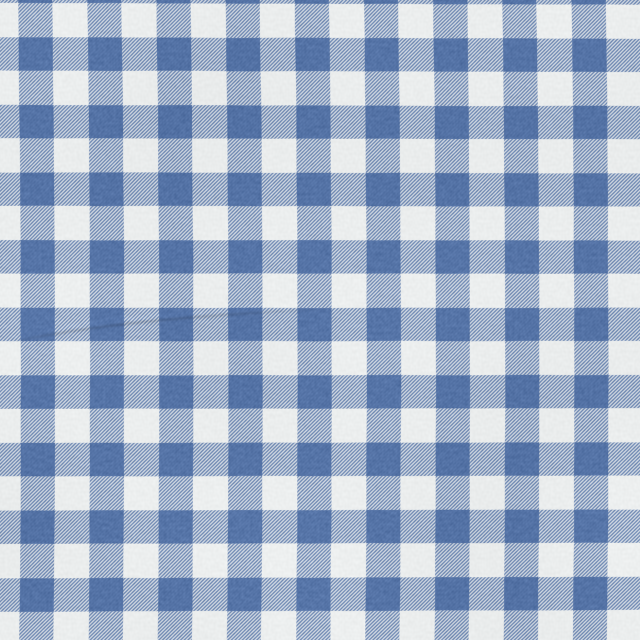
Give the GLSL for this pattern, as a WebGL 1 fragment shader.

```glsl
precision highp float;
// Blue and white gingham cloth with twill half-tones, slight drape and a soft crease.

uniform vec2 u_resolution;

#define PERIOD vec2(0.1081, 0.1057)       // repeat size, in canvas units
#define BAND_CENTER vec2(0.0592, 0.0703)  // middle of the first blue bands
#define BAND_SHARE 0.493                  // blue part of each repeat
#define TWILL_LINES 176.0                 // diagonal lines per canvas width
#define TWILL_CONTRAST 0.38
#define BLUE vec3(0.33, 0.45, 0.65)
#define WHITE vec3(0.92, 0.93, 0.93)
#define WOBBLE 0.0009                     // uneven thread placement
#define GRAIN 0.045
#define CREASE_DEPTH 0.11

const float PI = 3.14159;

vec2 hashGradient(vec2 cell) {
  float angle = 2.0 * PI * fract(sin(dot(cell, vec2(127.1, 311.7))) * 4375.85);
  return vec2(cos(angle), sin(angle));
}

float gradientNoise(vec2 p) {
  vec2 i = floor(p);
  vec2 f = fract(p);
  vec2 w = f * f * f * (f * (f * 6.0 - 15.0) + 10.0);
  float a = dot(hashGradient(i), f);
  float b = dot(hashGradient(i + vec2(1.0, 0.0)), f - vec2(1.0, 0.0));
  float c = dot(hashGradient(i + vec2(0.0, 1.0)), f - vec2(0.0, 1.0));
  float d = dot(hashGradient(i + vec2(1.0)), f - vec2(1.0));
  return mix(mix(a, b, w.x), mix(c, d, w.x), w.y);
}

// Gentle bow of the columns, tilt of the rows, and small local wander.
vec2 drape(vec2 p) {
  vec2 q = p;
  q.x += 0.013 * (p.y - 0.42) * (p.y - 0.42);
  q.y += 0.006 * (p.y - 0.5) * p.x;
  q += WOBBLE * vec2(gradientNoise(p * 9.0), gradientNoise(p * 9.0 + 31.0));
  return q;
}

// Coverage of the blue warp (x) and weft (y) bands.
vec2 blueBands(vec2 p, float pixel) {
  vec2 fromCenter = abs(fract((p - BAND_CENTER) / PERIOD + 0.5) - 0.5);
  vec2 edge = (fromCenter - 0.5 * BAND_SHARE) * PERIOD;
  return 1.0 - smoothstep(vec2(-0.8 * pixel), vec2(0.8 * pixel), edge);
}

// Diagonal weave wave, from -1 to 1, box filtered over one pixel.
float twillWave(vec2 p, float pixel) {
  float halfStep = PI * TWILL_LINES * pixel;
  float fade = halfStep < PI ? sin(halfStep) / halfStep : 0.0;
  return sin(2.0 * PI * TWILL_LINES * (p.x - p.y)) * fade * fade;
}

// Shading of the curved fold: a dark valley with a faint lit lip above it.
float creaseShade(vec2 p, float pixel) {
  float d = p.y - (0.53 - 0.068 * exp(-3.2 * p.x));
  float width = max(0.0028, pixel);
  float valley = exp(-d * d / (width * width));
  float lip = exp(-pow((d - 0.007) / 0.005, 2.0));
  float reach = smoothstep(0.0, 0.1, p.x) * (1.0 - smoothstep(0.3, 0.56, p.x));
  return CREASE_DEPTH * reach * (0.2 * lip - valley);
}

void main() {
  float pixel = 1.0 / u_resolution.y;
  vec2 p = gl_FragCoord.xy * pixel;
  vec2 cloth = drape(p);

  // Twill chooses whether the warp or the weft shows on top.
  float wave = twillWave(cloth, pixel);
  vec2 bands = blueBands(cloth, pixel);
  float blue = mix(bands.y, bands.x, 0.5 + TWILL_CONTRAST * wave);
  vec3 color = mix(WHITE, BLUE, blue);

  // Thread grain, stronger on the blue yarn, and broad uneven light.
  float grain = gradientNoise(cloth * vec2(230.0, 170.0));
  grain += 0.6 * gradientNoise(cloth * vec2(60.0, 210.0) + 17.0);
  float solid = abs(bands.x + bands.y - 1.0);
  color += GRAIN * grain * mix(0.45, 1.0, blue);
  color += 0.012 * wave * solid * blue;
  color += 0.02 * gradientNoise(p * 3.0 + 5.0);
  color *= 1.0 + creaseShade(p, pixel);

  gl_FragColor = vec4(clamp(color, 0.0, 1.0), 1.0);
}
```
